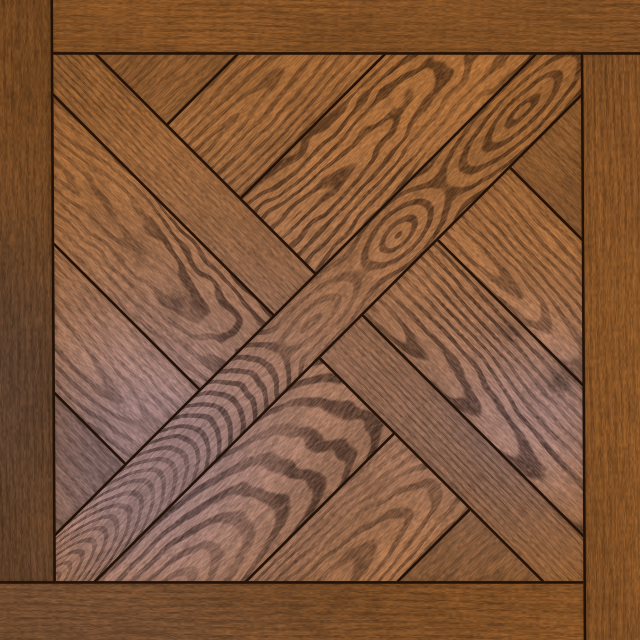
Reproduce this texture procedurally as a three.js fragment shader.

```glsl
// Oak parquet panel: a pinwheel frame around crossing diagonal planks.
// Each plank gets its own along/across axes; its grain is made of warped
// elliptical growth rings around a heart, fine pores and a soft cool sheen.

varying vec2 vUv;

const vec4 FRAME = vec4(0.0833, 0.0900, 0.9115, 0.9165); // left, bottom, right, top
const vec2 MAIN_BAND = vec2(-0.078, 0.057);   // limits of x - y
const vec2 LEFT_BAND = vec2(0.935, 1.065);    // limits of x + y
const vec2 RIGHT_BAND = vec2(0.940, 1.074);
const float SEAM_WIDTH = 0.0019;
const vec3 WARM_OAK = vec3(0.635, 0.405, 0.205);
const vec3 DUSKY_OAK = vec3(0.600, 0.475, 0.460);
const vec3 FRAME_OAK = vec3(0.515, 0.320, 0.150);
const vec3 FRAME_SHADE = vec3(0.40, 0.285, 0.215);
const vec3 GRAIN_TINT = vec3(0.50, 0.48, 0.48);
const vec3 SEAM_COLOR = vec3(0.13, 0.065, 0.025);

float hash(vec2 p) {
  return fract(sin(dot(p, vec2(127.1, 311.7))) * 43758.5453);
}

float noise(vec2 p) {
  vec2 i = floor(p), f = fract(p);
  f = f * f * (3.0 - 2.0 * f);
  return mix(mix(hash(i), hash(i + vec2(1.0, 0.0)), f.x),
             mix(hash(i + vec2(0.0, 1.0)), hash(i + 1.0), f.x), f.y);
}

float spot(vec2 p, vec2 center, vec2 radius) {
  vec2 q = (p - center) / radius;
  return exp(-dot(q, q));
}

float edgeDistance(float x, vec2 limits) {
  return min(abs(x - limits.x), abs(x - limits.y));
}

// Ring distance of the main band: several hearts melted together.
float bandRings(vec2 q) {
  vec4 along = (q.x - vec4(0.15, 0.98, 1.256, 1.642)) * vec4(0.5, 0.28, 0.42, 0.25);
  vec4 across = q.y * vec4(1.8, 0.9, 0.9, 0.9);
  vec4 r = sqrt(along * along + across * across) - vec4(0.345, 0.0, 0.0, 0.0);
  return -log(dot(exp(-120.0 * r), vec4(1.0))) / 120.0;
}

// Darkness of the growth rings at ring distance r.
float growthRings(float r, vec2 q, float seed, float density, float warp) {
  r += warp * (noise(q * vec2(4.0, 11.0) + seed) - 0.5);
  r += 0.22 * warp * (noise(q * vec2(22.0, 45.0) + seed) - 0.5);
  return smoothstep(-0.05, 0.7, sin(6.2832 * r * density));
}

// Short fine streaks plus still finer flecks.
float pores(vec2 q, float seed) {
  return 0.45 * noise(q * vec2(34.0, 250.0) + seed) + 0.55 * noise(q * vec2(130.0, 400.0) - seed);
}

void main() {
  vec2 uv = vUv;
  float e = uv.x + uv.y, d = uv.x - uv.y;
  vec2 p = vec2(uv.x - 0.005 * (0.5 - uv.y), uv.y);

  // Frame boards, each running past one corner
  bool isLeft = p.x < FRAME.x && p.y > FRAME.y;
  bool isTop = p.y > FRAME.w && p.x > FRAME.x;
  bool isRight = p.x > FRAME.z && p.y < FRAME.w;
  bool isBottom = p.y < FRAME.y && p.x < FRAME.z;
  bool isFrame = isLeft || isTop || isRight || isBottom;
  float seam = 1.0;
  if (p.y > FRAME.y) seam = min(seam, abs(p.x - FRAME.x));
  if (p.x > FRAME.x) seam = min(seam, abs(p.y - FRAME.w));
  if (p.y < FRAME.w) seam = min(seam, abs(p.x - FRAME.z));
  if (p.x < FRAME.z) seam = min(seam, abs(p.y - FRAME.y));

  // Plank axes, ring distance and character
  vec2 q = vec2(e, d);
  float seed = 3.0, rings = 0.0, density = 50.0, warp = 0.014, figure = 0.8, tone = 1.0;
  float sheen = 0.72 * spot(uv, vec2(0.20, 0.26), vec2(0.22, 0.28))
              + 0.68 * spot(uv, vec2(0.86, 0.35), vec2(0.18, 0.16))
              + 0.52 * spot(uv, vec2(0.44, 0.36), vec2(0.42, 0.35));
  if (isFrame) {
    q = 1.414 * (isLeft || isRight ? p.yx : p);
    seed = isLeft ? 11.0 : isTop ? 23.0 : isRight ? 37.0 : 51.0;
    rings = q.y + 0.015 * q.x;
    density = 64.0;
    figure = 0.22;
    tone = isLeft ? 0.86 : 1.0;
    sheen = 0.9 * spot(uv, vec2(0.0, 0.40), vec2(0.15, 0.25))
          + 0.6 * spot(uv, vec2(0.2, 0.0), vec2(0.35, 0.2));
  } else {
    seam = min(seam, 0.7071 * edgeDistance(d, MAIN_BAND));
    if (d > MAIN_BAND.x && d < MAIN_BAND.y) {
      rings = bandRings(vec2(e, d + 0.0105));
      density = 58.0;
    } else {
      bool leftSide = d < 0.0;
      vec2 band = leftSide ? LEFT_BAND : RIGHT_BAND;
      seam = min(seam, 0.7071 * edgeDistance(e, band));
      if (e > band.x && e < band.y) {
        q = vec2(d, e);
        seed = leftSide ? 61.0 : 73.0;
        rings = e + 0.01 * d;
        density = 84.0;
        warp = 0.008;
        figure = 0.38;
        tone = 0.92;
      } else {
        // Strips counted outward from the crossing
        bool upper = e > 1.0;
        bool alongE = leftSide == upper;
        float outward = alongE ? abs(d) : abs(e - 1.0);
        vec2 cuts = leftSide ? (upper ? vec2(0.314, 0.544) : vec2(0.297, 0.529))
                             : (upper ? vec2(0.309, 0.535) : vec2(0.293, 0.530));
        float strip = step(cuts.x, outward) + step(cuts.y, outward);
        seam = min(seam, 0.7071 * edgeDistance(outward, cuts));
        q = alongE ? vec2(e, d) : vec2(d, e);
        seed = 5.0 + 17.0 * strip + (leftSide ? 80.0 : 0.0) + (upper ? 140.0 : 0.0);
        vec2 heart = leftSide ? (upper ? vec2(1.12, -0.20) : vec2(-0.60, 0.82))
                              : (upper ? vec2(0.05, 1.10) : vec2(0.32, 0.19));
        heart.y += 0.25 * strip * (leftSide ? -1.0 : upper || alongE ? 1.0 : -1.0);
        bool arched = !leftSide && !upper && strip < 0.5;
        rings = length((q - heart) * vec2(arched ? 0.25 : 0.10, 0.8));
        density = arched ? 48.0 : 58.0 + 10.0 * strip;
        warp = leftSide && strip < 0.5 ? 0.045 : 0.022;
        figure = strip < 0.5 ? 0.85 : strip < 1.5 ? 0.55 : 0.3;
        tone = strip > 1.5 ? 0.84 : 1.0;
      }
    }
  }

  // Wood colour, then grain
  vec3 color = mix(isFrame ? FRAME_OAK : WARM_OAK, isFrame ? FRAME_SHADE : DUSKY_OAK, min(sheen, 1.0)) * tone;
  color *= 0.93 + 0.14 * noise(q * vec2(4.0, 12.0) + seed);
  float pore = pores(q, seed);
  float patches = 0.45 + 0.55 * smoothstep(0.2, 0.65, noise(q * vec2(4.0, 9.0) + seed + 7.0));
  float dark = growthRings(rings, q, seed, density, warp) * figure * patches * (0.65 + 0.5 * pore);
  color *= mix(vec3(1.0), GRAIN_TINT, dark);
  color *= 1.19 - 0.40 * pore;

  // Knots
  float knots = spot(uv, vec2(0.875, 0.404), vec2(0.018))
              + 0.6 * spot(uv, vec2(0.800, 0.479), vec2(0.016))
              + 0.7 * spot(uv, vec2(0.280, 0.530), vec2(0.022, 0.016));
  color *= 1.0 - 0.42 * knots * (0.6 + 0.6 * pore);

  // Seams with a soft bevel
  color *= 1.0 - 0.2 * exp(-seam / 0.003);
  color = mix(SEAM_COLOR, color, smoothstep(SEAM_WIDTH * 0.5, SEAM_WIDTH * 1.6, seam));
  gl_FragColor = vec4(color, 1.0);
}
```
